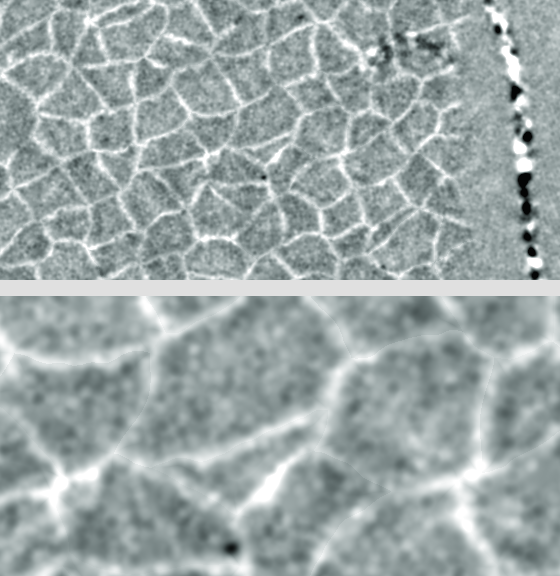
Top: the whole. Bottom: its middle third, enlarged.
This texture is drawn by a WebGL 1 fragment shader. Its source:

```glsl
precision highp float;
uniform vec2 u_resolution;

const vec2 CELL_DENSITY = vec2(6.0, 7.4);
const float CELL_TILT = 0.38;
const float SIZE_SPREAD = 0.34;
const float WALL_WIDTH = 0.0115;
const float WALL_GAIN = 0.22;
const float RIM_OFFSET = 0.028;
const float RIM_WIDTH = 0.013;
const float RIM_GAIN = 0.055;
const float CELL_TONE = 0.615;
const float MARGIN_TONE = 0.655;
const float TISSUE_EDGE = 1.67;
const float FINE_FREQ = 88.0;
const float COARSE_FREQ = 40.0;
const float BLOTCH_FREQ = 15.0;
const float SPECKLE_FREQ = 31.0;
const float BAND_WIDTH = 0.027;
const vec2 CLUSTER_CENTER = vec2(1.47, 0.69);
const float CLUSTER_RADIUS = 0.16;
const float TINT = 0.21;

vec3 hash3(vec2 p) {
  vec3 q = fract(vec3(p.xyx) * vec3(0.1031, 0.1030, 0.0973));
  q += dot(q, q.yxz + 33.33);
  return fract((q.xxy + q.yzz) * q.zyx);
}

float bell(float x, float width) {
  return exp(-x * x / (width * width));
}

// Cellular noise: signed soft blobs, one per grid square
float blobNoise(vec2 p) {
  vec2 base = floor(p);
  float sum = 0.0;
  for (int j = -1; j <= 1; j++) {
    for (int i = -1; i <= 1; i++) {
      vec2 square = base + vec2(float(i), float(j));
      vec3 h = hash3(square + 57.0);
      vec2 r = square + h.xy - p;
      float k = max(0.0, 1.0 - dot(r, r));
      sum += (2.0 * h.z - 1.0) * k * k;
    }
  }
  return sum;
}

// Sparse round spots, present in a given share of the grid squares
float spots(vec2 p, float chance, float radius) {
  vec2 square = floor(p);
  vec3 h = hash3(square + 211.0);
  float d = length(fract(p) - 0.3 - 0.4 * h.xy);
  return step(h.z, chance) * bell(d, radius);
}

vec2 sitePosition(vec2 square) {
  return square + 0.1 + 0.8 * hash3(square + 19.0).xy;
}

float siteWeight(vec2 square) {
  return SIZE_SPREAD * hash3(square + 19.0).z;
}

// Weighted Voronoi cells: x = distance to the wall, y = relative cell size
vec2 tissue(vec2 p) {
  vec2 base = floor(p);
  vec2 nearest = vec2(0.0);
  float best = 100.0, weight = 0.0;
  for (int j = -2; j <= 2; j++) {
    for (int i = -2; i <= 2; i++) {
      vec2 square = base + vec2(float(i), float(j));
      vec2 r = sitePosition(square) - p;
      float w = siteWeight(square);
      float power = dot(r, r) - w;
      if (power < best) { best = power; nearest = r; weight = w; }
    }
  }
  float wall = 10.0;
  for (int j = -2; j <= 2; j++) {
    for (int i = -2; i <= 2; i++) {
      vec2 square = base + vec2(float(i), float(j));
      vec2 r = sitePosition(square) - p;
      float gap = length(r - nearest);
      float power = dot(r, r) - siteWeight(square);
      if (gap > 0.001) wall = min(wall, (power - best) / (2.0 * gap));
    }
  }
  return vec2(wall, weight / SIZE_SPREAD);
}

void main() {
  vec2 p = gl_FragCoord.xy / u_resolution.y;
  float fine = blobNoise(p * FINE_FREQ);
  float coarse = blobNoise(p * COARSE_FREQ + 13.0);
  float blotch = blobNoise(p * BLOTCH_FREQ + 71.0);
  float speckle = blobNoise(p * SPECKLE_FREQ + 131.0);

  // Bent, tilted cells
  vec2 warped = p + 0.014 * sin(p.yx * vec2(17.0, 14.0) + vec2(0.7, 2.1))
                  + 0.006 * sin(p.yx * vec2(41.0, 37.0) + p * 9.0);
  warped += 0.006 * vec2(blotch, coarse);
  float c = cos(CELL_TILT), s = sin(CELL_TILT);
  vec2 cell = tissue(mat2(c, -s, s, c) * warped * CELL_DENSITY);
  float wall = 2.0 * cell.x / (CELL_DENSITY.x + CELL_DENSITY.y);

  // Bright walls with dark inner rims
  float cellTone = CELL_TONE + 0.06 * (cell.y - 0.5);
  cellTone -= RIM_GAIN * bell(wall - RIM_OFFSET, RIM_WIDTH);
  cellTone += WALL_GAIN * (1.0 + 0.5 * blotch) * bell(wall, WALL_WIDTH);
  float edge = TISSUE_EDGE + 0.05 * (0.5 - p.y) + 0.03 * sin(p.y * 15.0);
  float inside = 1.0 - smoothstep(edge - 0.05, edge + 0.03, p.x);
  float tone = mix(MARGIN_TONE, cellTone, inside);

  // Grain, calmer in the margin
  float grain = 0.10 * fine + 0.085 * coarse + 0.06 * blotch;
  tone += grain * mix(0.75, 1.0, inside);

  // Speckled outer skin and the dark cluster beside it
  float t = 1.0 - p.y;
  float skin = 1.755 + 0.17 * t + 0.03 * sin(3.1416 * t) + 0.02 * sin(6.2832 * t);
  float band = bell(p.x - skin - 0.01 * blotch, BAND_WIDTH);
  tone += band * (1.15 * speckle + 0.3 * coarse + 0.08);
  vec2 fromCluster = p - CLUSTER_CENTER;
  float arc = bell(length(fromCluster) - CLUSTER_RADIUS, 0.035)
            * smoothstep(0.0, 0.09, fromCluster.y);
  tone += arc * (0.75 * speckle + 0.2 * coarse - 0.06);

  // Stray dark and bright spots
  tone -= 0.5 * inside * spots(warped * 9.0, 0.07, 0.12);
  tone += 0.35 * inside * spots(warped * 8.0 + 40.0, 0.07, 0.11);

  tone = clamp(tone, 0.02, 1.0);
  float red = tone - TINT * tone * (1.0 - tone);
  gl_FragColor = vec4(red, tone, tone, 1.0);
}
```
